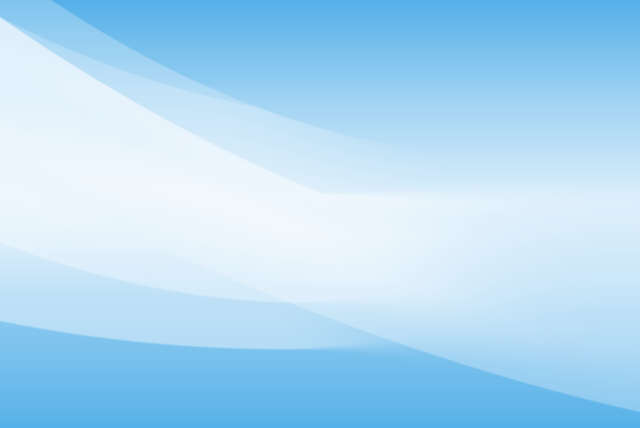
Reproduce this background procedurally as a Shadertoy shader.

```glsl
// Pale translucent sheets sweep across a blue sky that brightens at mid height.
// One brightness value is built from vertical ramps, then each sheet, bounded
// by a quadratic curve, lifts it toward white before it is mapped to colour.

#define DEEP_BLUE vec3(0.33, 0.69, 0.91)
#define PALE_WHITE vec3(0.95, 0.975, 0.995)
#define HORIZON 0.48
#define SKY_PEAK 0.86
#define LOWER_GAIN 1.05
#define STREAK_GAIN 0.010
#define EDGE_SOFTNESS 0.0033

// Newton form: start value, slope and bend through the knots x0 and x1.
float curve(float x, float x0, float x1, float start, float slope, float bend) {
    return start + (x - x0) * (slope + bend * (x - x1));
}

// Antialiased coverage of the positive side of an edge.
float cover(float distanceInside, float softness) {
    return smoothstep(-softness, softness, distanceInside);
}

float lift(float brightness, float amount) {
    return mix(brightness, 1.0, amount);
}

// Faint long streaks that follow the flow of the white sheet.
float streaks(float x, float flow) {
    float sum = 0.0;
    float gain = 1.0;
    for (int i = 0; i < 3; i++) {
        float k = float(i);
        sum += gain * sin(flow * (24.0 + 17.0 * k) + 3.0 * sin(x * (2.0 + k) + k));
        gain *= 0.6;
    }
    return sum;
}

void mainImage(out vec4 fragColor, in vec2 fragCoord) {
    vec2 uv = fragCoord / iResolution.xy;
    float x = uv.x;
    float depth = 1.0 - uv.y;
    float soft = max(EDGE_SOFTNESS, 0.9 / iResolution.y);

    // Upper and lower ramps, blended around the horizon
    float lower = smoothstep(0.42, 0.56, depth);
    float upper = 1.0 - smoothstep(0.42, 0.62, depth);
    float sky = SKY_PEAK * (1.0 - pow(abs(depth - HORIZON) / HORIZON, 1.15));
    float ground = LOWER_GAIN * pow(max(1.0 - depth, 0.0), 0.85);
    float brightness = mix(sky, ground, lower);

    // Thin tonal step across the upper sky
    brightness += 0.02 * cover(depth - 0.2, soft) * (1.0 - smoothstep(0.2, 0.35, depth));

    // Edges of the sheets, measured downward from the top
    float outerEdge = curve(x, 0.08, 0.32, 0.0, 0.833, -0.674);
    float innerEdge = max(outerEdge, curve(x, 0.0, 0.195, 0.04, 0.646, -0.59));
    float whiteEdge = min(curve(x, 0.0, 0.195, 0.04, 0.949, -0.42), 0.452);
    float diagonalEdge = curve(x, 0.333, 0.651, 0.633, 0.5755, -0.2316);
    float middleEdge = curve(min(x, 0.48), 0.0, 0.17, 0.566, 0.482, -0.603);
    float bottomEdge = curve(min(x, 0.52), 0.0, 0.17, 0.75, 0.241, -0.337);

    // Lower sheets lie above their edges
    float rightFade = smoothstep(0.42, 0.8, x);
    float bottomSheet = mix(0.47, 0.10, rightFade);
    float middleSheet = mix(0.42, 0.14, rightFade);
    float inward = smoothstep(0.0, 0.16, diagonalEdge - depth);
    float diagonalSheet = mix(0.32, mix(0.7, 0.42, smoothstep(0.5, 0.95, x)), inward);
    diagonalSheet *= smoothstep(0.12, 0.36, x);
    float faintSoft = soft + 0.05 * smoothstep(0.45, 0.75, x);
    brightness = lift(brightness, lower * bottomSheet * cover(bottomEdge - depth, faintSoft));
    brightness = lift(brightness, lower * middleSheet * cover(middleEdge - depth, faintSoft));
    brightness = lift(brightness, lower * diagonalSheet * cover(diagonalEdge - depth, soft));

    // Upper sheets lie below their edges and dissolve to the right
    float upperFade = upper * (1.0 - smoothstep(0.3, 0.72, x));
    brightness = lift(brightness, 0.28 * upperFade * cover(depth - outerEdge, soft));
    brightness = lift(brightness, 0.25 * upperFade * cover(depth - innerEdge, soft));

    // Bright central sheet with its streaks
    float whiteSoft = soft + 0.045 * smoothstep(0.47, 0.85, x);
    float whiteCover = cover(depth - whiteEdge, whiteSoft);
    float whiteFade = 1.0 - smoothstep(0.45, 0.7, depth);
    float whiteSheet = mix(0.72, 0.25, smoothstep(0.4, 1.0, x));
    brightness = lift(brightness, whiteSheet * whiteFade * whiteCover);
    brightness += STREAK_GAIN * whiteFade * whiteCover * streaks(x, depth - 0.6 * whiteEdge);

    vec3 color = mix(DEEP_BLUE, PALE_WHITE, clamp(brightness, 0.0, 1.0));
    fragColor = vec4(color, 1.0);
}
```
